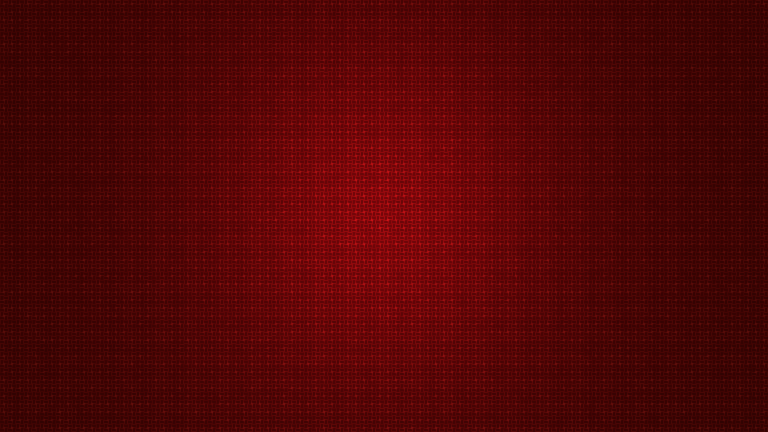
Give the GLSL for this background, as a WebGL 2 fragment shader.

```glsl
#version 300 es
precision highp float;

uniform vec2 u_resolution;
out vec4 fragColor;

float hash(vec2 p) {
    return fract(sin(dot(p, vec2(127.1, 311.7))) * 43758.545);
}

// Soft rectangle around the origin
float softBox(vec2 p, vec2 halfSize, float blur) {
    vec2 edge = 1.0 - smoothstep(halfSize - blur, halfSize + blur, abs(p));
    return edge.x * edge.y;
}

// Basket weave: slots alternate between lying and standing, knots join them
float weave(vec2 p, float blur) {
    vec2 cell = floor(p);
    vec2 f = fract(p) - 0.5;
    float parity = mod(cell.x + cell.y, 2.0);
    vec2 along = mix(f, f.yx, parity);
    float slot = softBox(along, vec2(0.44, 0.22), blur);

    // Light knots where every second thread crosses
    vec2 k = (fract(p * 0.5) - 0.5) * 2.0;
    float knot = 1.0 - smoothstep(0.1, 0.45 + blur, length(k));
    float knotTone = 0.6 + 0.8 * hash(floor(p * 0.5) + 19.0);

    // Uneven stitches and a faint wider grid of raised threads
    float grain = hash(cell) - 0.5;
    vec2 raised = cos(6.28318 * p / vec2(8.0, 6.0));
    return 0.06 - 0.27 * slot * (1.0 + 0.6 * grain) + 0.24 * knot * knotTone
         + 0.02 * (raised.x + raised.y) + 0.14 * grain;
}

void main() {
    vec2 uv = gl_FragCoord.xy / u_resolution.y;
    vec2 center = vec2(0.495 * u_resolution.x / u_resolution.y, 0.505);

    // Wide glow that fades toward the edges
    float radius = length((uv - center) * vec2(1.02, 0.95));
    float glow = exp(-3.6 * pow(radius, 1.5));
    vec3 darkRed = vec3(0.232, 0.014, 0.008);
    vec3 brightRed = vec3(0.555, 0.030, 0.045);
    vec3 color = mix(darkRed, brightRed, glow);

    // Fabric of 108 stitches per canvas height
    float blur = min(108.0 / u_resolution.y * 0.5, 0.2);
    float cloth = weave(uv * 108.0, blur);
    color *= 1.0 + cloth;
    color.gb += max(cloth, 0.0) * vec2(0.08, 0.06);

    fragColor = vec4(clamp(color, 0.0, 1.0), 1.0);
}
```
